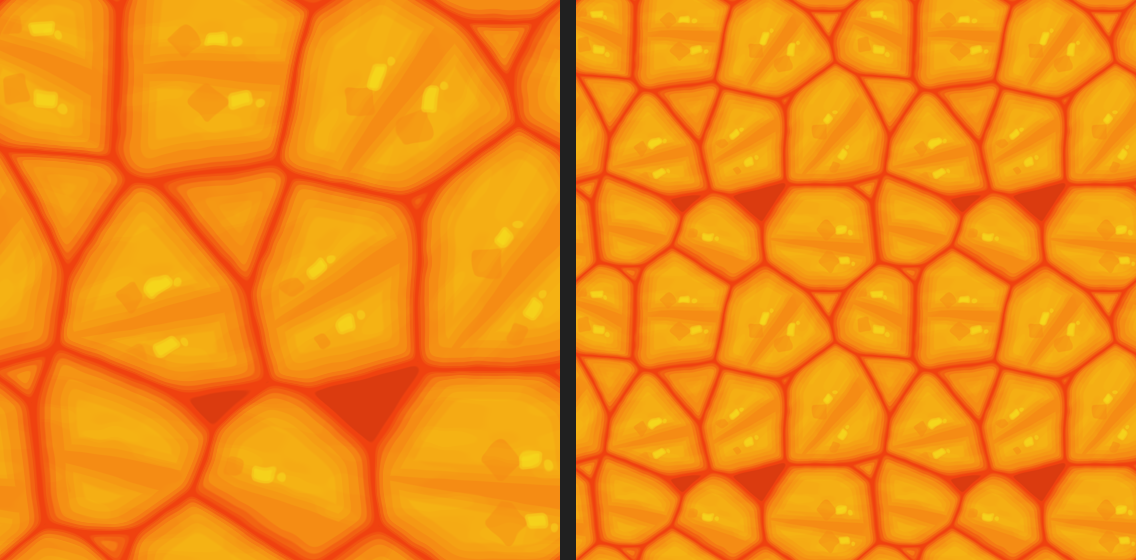
Left, the tile; right, the same tile 2 across and 2 down.
Write a WebGL 1 fragment shader that draws this texture.

```glsl
precision highp float;
uniform vec2 u_resolution;

const float CELLS = 3.0;          // large stones per side
const float STONE_JITTER = 0.46;
const float PEBBLE_JITTER = 0.26;
const float STONE_WEIGHT = 0.19;
const float WEIGHT_SPREAD = 0.28;
const float PIT_SHARE = 0.3;      // share of pebbles that are dark hollows
const float CORNER_ROUND = 0.005;
const float WARP = 0.012;
const float FRAY = 0.008;
const float CRACK_HALF = 0.014;
const float RIM = 0.034;

const vec3 PIT = vec3(0.86, 0.23, 0.06);
const vec3 RED = vec3(0.94, 0.26, 0.06);
const vec3 EMBER = vec3(0.95, 0.39, 0.07);
const vec3 AMBER = vec3(0.96, 0.49, 0.08);
const vec3 ORANGE = vec3(0.96, 0.56, 0.08);
const vec3 GOLD = vec3(0.96, 0.68, 0.08);
const vec3 YELLOW = vec3(0.96, 0.83, 0.11);

float hash(vec2 p) { return fract(sin(dot(p, vec2(127.1, 311.7))) * 43758.5453); }
vec2 hash2(vec2 p) { return vec2(hash(p), hash(p + 57.3)); }

// Value noise that wraps after a whole number of cells
float noise(vec2 uv, vec2 period, float seed) {
  vec2 p = uv * period, i = floor(p), f = fract(p);
  f = f * f * (3.0 - 2.0 * f);
  vec2 a = mod(i, period) + seed, b = mod(i + 1.0, period) + seed;
  return mix(mix(hash(a), hash(vec2(b.x, a.y)), f.x),
             mix(hash(vec2(a.x, b.y)), hash(b), f.x), f.y);
}

vec2 noise2(vec2 uv, float period) {
  return vec2(noise(uv, vec2(period), 20.0), noise(uv, vec2(period), 90.0)) - 0.5;
}

vec2 seedOf(vec2 cell, float kind) { return mod(cell, CELLS) + 11.0 * kind + 3.7; }

bool isPit(vec2 seed, float kind) { return kind > 0.5 && hash(seed + 8.3) < PIT_SHARE; }

// Position and weight of a stone (kind 0) or a pebble in the gaps (kind 1)
vec3 site(vec2 cell, float kind) {
  vec2 seed = seedOf(cell, kind);
  vec2 jitter = (hash2(seed) - 0.5) * mix(STONE_JITTER, PEBBLE_JITTER, kind);
  vec2 base = cell + vec2(0.5 + mod(cell.y, CELLS) / CELLS, 0.5);
  float vary = hash(seed + 5.1) - 0.5;
  float weight = mix(STONE_WEIGHT + WEIGHT_SPREAD * vary, 0.02 + 0.1 * vary, kind);
  if (isPit(seed, kind)) weight = -0.09;
  return vec3(base + jitter + kind * vec2(0.5, 0.39), weight);
}

// Rounded box turned so that its long side follows a direction
float blob(vec2 p, vec2 along, vec2 size, float round) {
  vec2 d = abs(vec2(dot(p, along), dot(p, vec2(-along.y, along.x)))) - size;
  return length(max(d, 0.0)) + min(max(d.x, d.y), 0.0) - round;
}

float inside(float d) { return 1.0 - smoothstep(-0.002, 0.002, d); }

void main() {
  vec2 uv = gl_FragCoord.xy / u_resolution;
  vec2 fray = FRAY * noise2(uv, 34.0);
  vec2 p = (uv + WARP * noise2(uv, 9.0) + 0.25 * fray) * CELLS, home = floor(p);

  // Owner of this point in the weighted cell pattern
  vec3 owner = vec3(0.0);
  vec2 seed = vec2(0.0);
  float kind = 0.0, best = 1e5;
  for (int i = 0; i < 60; i++) {
    float n = float(i), k = mod(n, 2.0), m = floor(n / 2.0);
    vec2 cell = home + vec2(mod(m, 6.0) - 3.0, floor((m + 0.5) / 6.0) - 2.0);
    vec3 s = site(cell, k);
    float d = dot(p - s.xy, p - s.xy) - s.z;
    if (d < best) { best = d; owner = s; kind = k; seed = seedOf(cell, k); }
  }

  // Distance to the borders, and to an inner rim of uneven width
  float outer = 0.0, inner = 0.0;
  for (int i = 0; i < 60; i++) {
    float n = float(i), k = mod(n, 2.0), m = floor(n / 2.0);
    vec2 cell = home + vec2(mod(m, 6.0) - 3.0, floor((m + 0.5) / 6.0) - 2.0);
    vec3 s = site(cell, k);
    float gap = length(s.xy - owner.xy);
    if (gap < 0.001) continue;
    float edge = (dot(p - s.xy, p - s.xy) - s.z - best) / (2.0 * gap * CELLS);
    float slope = hash(seed * 1.7 + seedOf(cell, k));
    outer += exp(-edge * (0.65 + 0.8 * slope) / CORNER_ROUND);
    inner += exp((RIM * (1.45 - 0.9 * slope) - edge) / CORNER_ROUND);
  }
  float depth = -CORNER_ROUND * log(max(outer, 1e-30)) + 0.3 * fray.x;
  float facet = -CORNER_ROUND * log(max(inner, 1e-30)) + 0.3 * fray.y;
  if (isPit(seed, kind)) { depth = -abs(depth); facet = -1.0; }

  // Broad crack that splits a large stone into two facets
  float angle = 0.45 + 1.7 * (hash(seed + 2.9) - 0.5);
  float shift = 0.01 + 0.03 * hash(seed + 6.7);
  vec2 along = vec2(cos(angle), sin(angle)), across = vec2(-along.y, along.x);
  vec2 q = (p - owner.xy) / CELLS, local = vec2(dot(q, along), dot(q, across));
  float crack = abs(local.y + shift + 0.12 * local.x) - CRACK_HALF * (1.0 + 4.0 * local.x);
  if (kind < 0.5) facet = min(facet, crack);

  // Painted bands from hollow to facet
  vec3 color = mix(PIT, RED, smoothstep(-0.007, -0.003, depth));
  color = mix(color, EMBER, 0.5 * smoothstep(0.002, 0.005, depth) + 0.5 * smoothstep(0.006, 0.008, depth));
  color = mix(color, AMBER, smoothstep(0.012, 0.015, depth));
  color = mix(color, ORANGE, smoothstep(0.020, 0.022, depth));
  float glow = 0.4 * smoothstep(0.0, 0.003, facet) + 0.3 * smoothstep(0.013, 0.016, facet)
             + 0.3 * smoothstep(0.026, 0.032, facet);
  color = mix(color, GOLD, glow * (1.0 - 0.3 * kind));

  // Dull patches, highlights and their small dots
  float clear = smoothstep(0.002, 0.006, facet) * (1.0 - kind);
  for (int i = 0; i < 2; i++) {
    float side = float(i) * 2.0 - 1.0;
    vec2 rnd = hash2(seed + side * 4.3);
    vec2 spot = q + fray - across * (0.055 * side - shift) - along * 0.12 * (rnd.x - 0.5);
    vec2 tilt = normalize(along + across * (rnd.y - 0.5));
    float dull = blob(spot + along * 0.055, normalize(along + across * rnd.x), vec2(0.015 * rnd.x + 0.006), 0.008);
    color = mix(color, ORANGE, 0.6 * clear * inside(dull));
    float shine = blob(spot, tilt, vec2(0.006 + 0.011 * rnd.y, 0.005), 0.009);
    float bead = length(spot - along * 0.034 + across * 0.012 * rnd.x) - 0.008;
    float lit = clear * step(0.2, hash(rnd));
    color = mix(color, YELLOW, lit * max(0.55 * inside(bead), 0.6 * inside(shine) + 0.3 * inside(shine + 0.005)));
  }

  // Brush strokes along each stone
  float stroke = noise(local + fray, vec2(10.0, 36.0), 80.0);
  float streak = smoothstep(0.42, 0.52, stroke) + smoothstep(0.66, 0.72, stroke) - 0.8;
  color.g += 0.016 * streak * smoothstep(0.004, 0.014, depth);
  gl_FragColor = vec4(color, 1.0);
}
```
